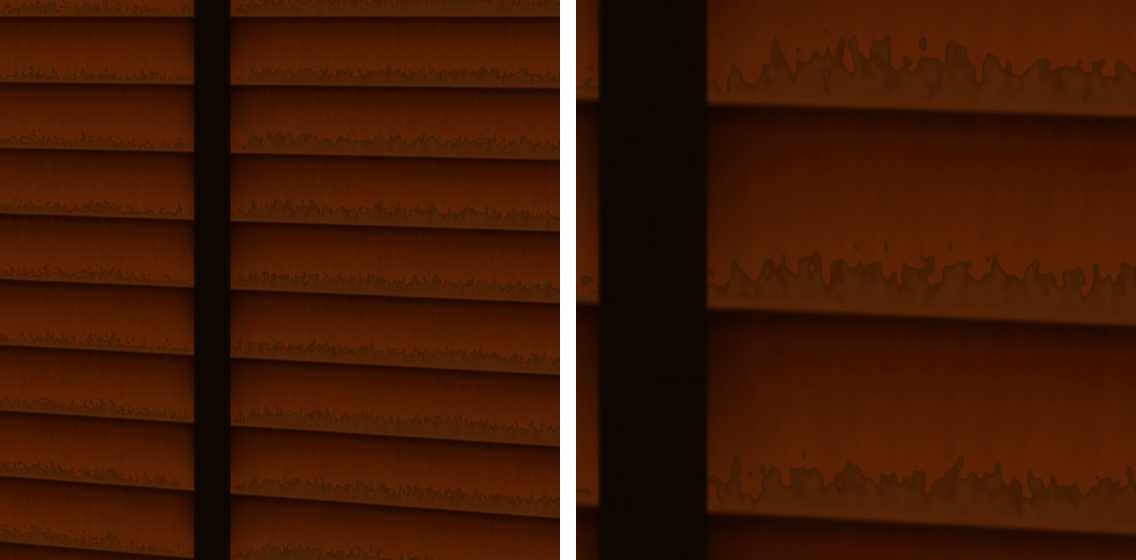
Left, the full canvas; right, a detail of the centre.
A WebGL 2 fragment shader for this pattern:

```glsl
#version 300 es
precision highp float;
// Dim wooden blinds: sloping lit slats, ragged lower glow, one dark vertical tape.

#define FIRST_EDGE 0.032            // first slat edge, measured from the top
#define PITCH_LEFT 0.1172           // slat spacing at the left side
#define PITCH_GROWTH 0.0108         // extra spacing reached at the right side
#define TAPE_LEFT 0.3470
#define TAPE_RIGHT 0.4115
#define RAGGED_LEFT 0.18            // ragged zone height, in slats
#define RAGGED_RIGHT 0.27
#define GRAIN 0.020                 // strength of the wood grain
#define SOFTNESS 0.0020             // blur of slat and tape edges

uniform vec2 u_resolution;
out vec4 fragColor;

const vec3 GAP    = vec3(0.135, 0.039, 0.000);
const vec3 SHADOW = vec3(0.226, 0.066, 0.000);
const vec3 WOOD   = vec3(0.305, 0.103, 0.004);
const vec3 GLOW   = vec3(0.366, 0.134, 0.008);
const vec3 BORDER = vec3(0.262, 0.116, 0.010);
const vec3 RAGGED = vec3(0.308, 0.134, 0.017);
const vec3 RIM    = vec3(0.345, 0.138, 0.018);
const vec3 TAPE   = vec3(0.054, 0.028, 0.001);

vec2 hashGradient(vec2 cell) {
    vec3 q = fract(vec3(cell.xyx) * vec3(0.1031, 0.1030, 0.0973));
    q += dot(q, q.yzx + 33.33);
    return 2.0 * fract((q.xx + q.yz) * q.zy) - 1.0;
}

float gradientNoise(vec2 p) {
    vec2 cell = floor(p), f = fract(p);
    vec2 u = f * f * f * (f * (f * 6.0 - 15.0) + 10.0);
    float a = dot(hashGradient(cell), f);
    float b = dot(hashGradient(cell + vec2(1, 0)), f - vec2(1, 0));
    float c = dot(hashGradient(cell + vec2(0, 1)), f - vec2(0, 1));
    float d = dot(hashGradient(cell + vec2(1, 1)), f - vec2(1, 1));
    return mix(mix(a, b, u.x), mix(c, d, u.x), u.y);
}

// Height of the ragged zone above a slat's lower edge.
float raggedHeight(float x, float row, float down) {
    float rightSide = step(0.5 * (TAPE_LEFT + TAPE_RIGHT), x);
    float fade = mix(1.0 - smoothstep(0.20, TAPE_LEFT, x),
                     smoothstep(TAPE_RIGHT - 0.02, 0.50, x), rightSide);
    float height = mix(RAGGED_LEFT, RAGGED_RIGHT, rightSide) * mix(0.35, 1.0, fade);
    height *= 1.0 + 0.6 * gradientNoise(vec2(row * 0.73 + 0.4, 7.3));
    // Fringes mostly share their x position from slat to slat.
    float broad = gradientNoise(vec2(x * 19.0, row * 0.12 + 0.3));
    float teeth = gradientNoise(vec2(x * 83.0, row * 0.3 + down * 3.0));
    float fine  = gradientNoise(vec2(x * 165.0, row * 0.7 + down * 9.0));
    float speckle = gradientNoise(vec2(x * 120.0, row * 9.0 + down * 19.0));
    return height + mix(0.12, 0.06, rightSide) * broad + 0.16 * teeth
         + 0.17 * fine + mix(0.22, 0.09, rightSide) * speckle;
}

vec3 slatColor(vec2 p, float row, float down, float blur) {
    // Shade from the overlapping slat above down to the lit lower part.
    vec3 color = mix(GAP, SHADOW, smoothstep(0.0, 0.14, down));
    color = mix(color, WOOD, smoothstep(0.06, 0.42, down));
    color = mix(color, GLOW, smoothstep(0.28, 0.80, down));

    // Fine upright grain.
    float grain = gradientNoise(vec2(p.x * 85.0, p.y * 16.0))
                + 0.9 * gradientNoise(p * vec2(170.0, 90.0));
    color += GRAIN * grain * vec3(1.0, 0.45, 0.05);

    // Soft shadow on either side of the tape, deepest high on the slat.
    float sideDistance = p.x < TAPE_LEFT ? (TAPE_LEFT - p.x) / 0.032
                                         : (p.x - TAPE_RIGHT) / 0.065;
    float sideShade = exp(-2.2 * max(sideDistance, 0.0))
                    * mix(0.50, 0.10, smoothstep(0.2, 1.0, down));
    color *= 1.0 - sideShade;

    // Ragged olive zone: crisp spiky borders, darkest along its upper outline.
    float depth = down - 1.0 + raggedHeight(p.x, row, down);
    float ragged = smoothstep(-0.5, 0.5, depth / max(blur, 0.014));
    vec3 olive = mix(BORDER, RAGGED, smoothstep(0.01, 0.11, depth)) + 0.7 * GRAIN * grain;
    color = mix(color, olive * (1.0 - 0.5 * sideShade), ragged);

    // Thin lit rim that varies along its length, then the gap below.
    float rimStrength = 0.7 + 0.7 * gradientNoise(vec2(p.x * 24.0, row * 3.7));
    float rim = smoothstep(0.91, 0.95, down) * clamp(rimStrength, 0.0, 1.0);
    color = mix(color, RIM * (1.0 - 0.4 * sideShade), rim);
    return mix(color, GAP, smoothstep(1.0 - 2.5 * blur, 1.0, down));
}

void main() {
    vec2 p = gl_FragCoord.xy / u_resolution;
    vec2 blur = max(1.0 / u_resolution, vec2(SOFTNESS));

    // Slats fan out slightly towards the right.
    float pitch = PITCH_LEFT + PITCH_GROWTH * p.x;
    float slat = (1.0 - p.y - FIRST_EDGE) / pitch;
    float row = floor(slat);
    vec3 color = slatColor(p, row, slat - row, blur.y / pitch);

    // Vertical tape with a faint weave.
    float halfWidth = 0.5 * (TAPE_RIGHT - TAPE_LEFT);
    float tapeDistance = abs(p.x - TAPE_LEFT - halfWidth) - halfWidth;
    float tape = 1.0 - smoothstep(-blur.x, blur.x, tapeDistance);
    vec3 weave = TAPE * (1.0 + 0.2 * gradientNoise(p * 160.0));
    color = mix(color, weave, tape);

    fragColor = vec4(max(color, 0.0), 1.0);
}
```
